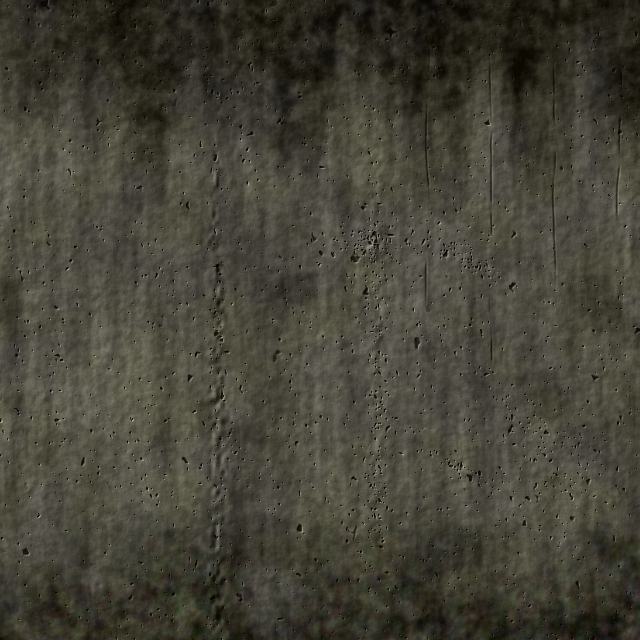
A three.js fragment shader for this texture:

```glsl
varying vec2 vUv;

const vec3 SOOT = vec3(0.085, 0.078, 0.055);
const vec3 ASH = vec3(0.385, 0.382, 0.327);
const vec3 OLIVE_SHIFT = vec3(0.004, 0.003, -0.012);
const vec3 VIOLET_SHIFT = vec3(0.000, -0.003, 0.009);
const mat2 TURN = mat2(0.8, 0.6, -0.6, 0.8);
const float BODY_TONE = 0.313;
const float CLOUD_CONTRAST = 0.13;
const float STREAK_CONTRAST = 0.15;
const float FINE_STREAK_CONTRAST = 0.13;
const float GRAIN_CONTRAST = 0.14;
const float MOTTLE_CONTRAST = 0.26;
const float RELIEF_CONTRAST = 0.24;
const float RUBBLE_HEIGHT = 4.0;
const float GRIT_HEIGHT = 1.1;
const float PIT_DARKNESS = 0.72;
const float PIT_DENSITY = 0.045;
const float ROUGH_SEAM_X = 0.339;
const float PITTED_SEAM_X = 0.588;
const float FIRST_CRACK_X = 0.667;
const float CRACK_SPACING = 0.1;
const vec2 TO_LIGHT = vec2(-0.0018, 0.0015);

float hash(vec2 p) {
  vec3 q = fract(vec3(p.xyx) * 0.1031);
  q += dot(q, q.yzx + 33.33);
  return fract((q.x + q.y) * q.z);
}

float noise(vec2 p) {
  vec2 i = floor(p), f = fract(p);
  f = f * f * (3.0 - 2.0 * f);
  return mix(mix(hash(i), hash(i + vec2(1, 0)), f.x),
             mix(hash(i + vec2(0, 1)), hash(i + vec2(1, 1)), f.x), f.y);
}

float fbm(vec2 p) {
  float sum = 0.0, amp = 0.533;
  for (int i = 0; i < 4; i++) {
    sum += amp * noise(p);
    p = p * 2.03 + 17.3;
    amp *= 0.5;
  }
  return sum;
}

float bell(float x, float width) {
  return exp(-x * x / (width * width));
}

// Elongated patch of damage, sheared by slope
float scar(vec2 p, vec2 centre, vec2 radius, float slope) {
  vec2 d = p - centre;
  return bell(d.x, radius.x) * bell(d.y - slope * d.x, radius.y);
}

float roughSeam(vec2 p) {
  float wobble = 0.016 * (fbm(vec2(p.y * 14.0, 3.0)) - 0.5);
  float width = mix(0.013, 0.005, smoothstep(0.25, 0.8, p.y));
  return bell(p.x - ROUGH_SEAM_X - wobble, width) * smoothstep(0.98, 0.6, p.y);
}

float pittedSeam(vec2 p) {
  return bell(p.x - PITTED_SEAM_X, 0.013) * smoothstep(0.1, 0.18, p.y) * smoothstep(0.95, 0.6, p.y);
}

float scars(vec2 p) {
  return scar(p, vec2(0.585, 0.615), vec2(0.055, 0.022), -0.1)
       + scar(p, vec2(0.730, 0.595), vec2(0.050, 0.018), -0.6)
       + scar(p, vec2(0.720, 0.265), vec2(0.045, 0.016), -0.6)
       + 0.4 * scar(p, vec2(0.860, 0.310), vec2(0.060, 0.050), -0.5);
}

// Irregular holes in four sizes, the small ones most common
float pits(vec2 p) {
  float depth = 0.0, scale = 50.0, share = 0.35;
  float density = PIT_DENSITY * (0.3 + 1.4 * fbm(p * 7.0)) + 0.25 * pittedSeam(p) + 0.42 * scars(p) + 0.1 * roughSeam(p);
  vec2 warp = 0.6 * (vec2(noise(p * 140.0), noise(p * 140.0 + 37.0)) - 0.5);
  for (int i = 0; i < 4; i++) {
    vec2 q = p * scale * vec2(1.0, 0.75) + warp + scale;
    vec2 cell = floor(q);
    vec2 centre = 0.3 + 0.4 * vec2(hash(cell + 5.0), hash(cell + 11.0));
    float radius = mix(0.13, 0.33, hash(cell + 23.0));
    float chance = hash(cell);
    float present = smoothstep(chance, chance + 0.015, density * share);
    float hole = 1.0 - smoothstep(0.3 * radius, radius, distance(fract(q), centre));
    depth = max(depth, hole * present);
    scale *= 1.55;
    share += 0.3;
  }
  return depth;
}

// Thin wandering vertical cracks
float cracks(vec2 p) {
  float depth = 0.0;
  for (int i = 0; i < 4; i++) {
    float id = float(i);
    float x = FIRST_CRACK_X + id * CRACK_SPACING + 0.012 * (fbm(vec2(p.y * 9.0, id * 9.0)) - 0.5);
    float low = mix(0.35, 0.65, hash(vec2(id, 4.0)));
    float span = smoothstep(low, low + 0.06, p.y) * smoothstep(0.96, 0.85, p.y);
    depth = max(depth, bell(p.x - x, 0.0015) * span * smoothstep(0.2, 0.7, noise(vec2(p.y * 40.0, id))));
  }
  return depth;
}

float height(vec2 p) {
  float rough = roughSeam(p) + 0.35 * pittedSeam(p) + 0.35 * scars(p);
  float rubble = RUBBLE_HEIGHT * rough * (noise(p * vec2(125.0, 95.0)) - 0.5);
  return rubble + GRIT_HEIGHT * fbm(TURN * p * 75.0) - pits(p) - 0.6 * cracks(p);
}

void main() {
  vec2 p = vUv;
  // Soot running down from the top, growth rising from the bottom
  float topEdge = p.y + 0.36 * (fbm(vec2(p.x * 17.0, p.y * 2.5) + 8.0) - 0.5) + 0.3 * (fbm(p * 6.0 + 31.0) - 0.5);
  float top = smoothstep(0.66, 1.04, topEdge);
  float bottom = 1.0 - smoothstep(0.0, 0.23, p.y + 0.34 * (fbm(p * 7.0 + 50.0) - 0.5));
  float grime = max(top, bottom);

  // Weathered surface tone
  float tone = BODY_TONE + CLOUD_CONTRAST * (fbm(p * 5.0 + 2.0) - 0.5);
  tone += STREAK_CONTRAST * (fbm(p * vec2(36.0, 2.5)) - 0.5);
  tone += FINE_STREAK_CONTRAST * (fbm(p * vec2(95.0, 13.0) + 60.0) - 0.5);
  tone -= 0.06 * smoothstep(0.52, 0.72, fbm(p * 13.0 + 70.0));
  tone *= mix(1.0, 0.34, top) * mix(1.0, 0.56, bottom);
  tone += MOTTLE_CONTRAST * grime * (fbm(TURN * p * 55.0) - 0.5);
  tone += GRAIN_CONTRAST * (fbm(TURN * p * vec2(130.0, 105.0) + 9.0) - 0.5) * (0.4 + 2.0 * tone);

  // Relief lit from the upper left
  float slope = height(p) - height(p + TO_LIGHT);
  tone += RELIEF_CONTRAST * slope * (0.25 + 2.0 * max(tone, 0.0));
  tone *= 1.0 - PIT_DARKNESS * pits(p);
  tone *= 1.0 - 0.4 * cracks(p);
  tone *= 1.0 - 0.15 * roughSeam(p);

  // Mineral and moss tints
  vec3 color = mix(SOOT, ASH, (max(tone, 0.035) - 0.08) / 0.3);
  float tint = smoothstep(0.3, 0.7, fbm(p * 14.0 + 90.0) - 0.12 * grime);
  color += mix(OLIVE_SHIFT, VIOLET_SHIFT, tint);
  vec3 speckle = vec3(noise(p * 75.0), noise(p * 75.0 + 40.0), noise(p * 75.0 + 80.0)) - 0.5;
  color += 0.04 * bottom * speckle;
  gl_FragColor = vec4(clamp(color, 0.0, 1.0), 1.0);
}
```
